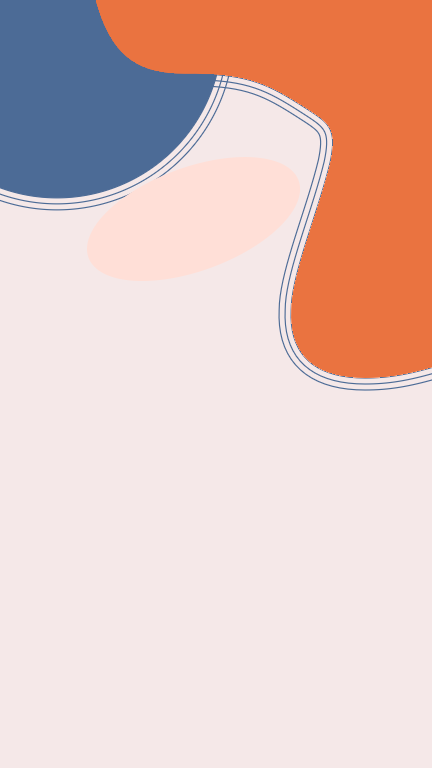
Give the GLSL for this background, as a Shadertoy shader.

```glsl
// Abstract pastel background: blue disc, peach ellipse and orange blob with echoing contour lines.

const vec3 PAPER  = vec3(0.961, 0.910, 0.910);
const vec3 BLUE   = vec3(0.298, 0.420, 0.588);
const vec3 PEACH  = vec3(1.000, 0.875, 0.843);
const vec3 ORANGE = vec3(0.918, 0.451, 0.251);

const float LINE_WIDTH = 0.0027;
const float LINE_GAP = 0.0139;
const int CURVES = 6;
const int STEPS = 18;

// Blob outline: chained cubic curves, y measured down from the top edge
const vec2 OUTLINE[19] = vec2[19](
    vec2(0.215, -0.023), vec2(0.250, 0.127), vec2(0.3125, 0.171),
    vec2(0.428, 0.171), vec2(0.579, 0.169), vec2(0.625, 0.197),
    vec2(0.718, 0.257), vec2(0.764, 0.287), vec2(0.780, 0.301),
    vec2(0.764, 0.377), vec2(0.736, 0.493), vec2(0.674, 0.637),
    vec2(0.674, 0.718), vec2(0.669, 0.822), vec2(0.729, 0.875),
    vec2(0.845, 0.875), vec2(0.903, 0.875), vec2(0.954, 0.866),
    vec2(1.042, 0.838));

vec2 cubic(vec2 a, vec2 b, vec2 c, vec2 d, float t) {
    float s = 1.0 - t;
    return s * s * s * a + 3.0 * s * t * (s * b + t * c) + t * t * t * d;
}

float segmentDistance(vec2 p, vec2 a, vec2 b) {
    vec2 ab = b - a;
    float t = clamp(dot(p - a, ab) / dot(ab, ab), 0.0, 1.0);
    return length(p - a - t * ab);
}

// True when a ray from p towards the left crosses the segment
bool crossesLeft(vec2 p, vec2 a, vec2 b) {
    if ((a.y > p.y) == (b.y > p.y)) return false;
    return mix(a.x, b.x, (p.y - a.y) / (b.y - a.y)) < p.x;
}

// Signed distance to the blob, which continues past the top right corner
float blobDistance(vec2 p) {
    float nearest = 10.0;
    bool inside = false;
    vec2 a = OUTLINE[0];
    for (int i = 0; i < CURVES; i++) {
        int k = 3 * i;
        for (int j = 1; j <= STEPS; j++) {
            vec2 b = cubic(OUTLINE[k], OUTLINE[k + 1], OUTLINE[k + 2],
                           OUTLINE[k + 3], float(j) / float(STEPS));
            nearest = min(nearest, segmentDistance(p, a, b));
            if (crossesLeft(p, a, b)) inside = !inside;
            a = b;
        }
    }
    return inside ? -nearest : nearest;
}

// First-order distance to a tilted ellipse
float ellipseDistance(vec2 p, vec2 radii, float angle) {
    float c = cos(angle), s = sin(angle);
    vec2 q = vec2(c * p.x - s * p.y, s * p.x + c * p.y);
    float k = length(q / radii);
    return k * (k - 1.0) / max(length(q / (radii * radii)), 0.001);
}

float coverage(float d, float pixel) {
    return clamp(0.5 - d / pixel, 0.0, 1.0);
}

// Lines on the edge of a shape and at two even gaps outside it
float contours(float d, float pixel) {
    float ring = clamp(round(d / LINE_GAP), 0.0, 2.0);
    return coverage(abs(d - ring * LINE_GAP) - 0.5 * LINE_WIDTH, pixel);
}

void mainImage(out vec4 fragColor, in vec2 fragCoord) {
    // Canvas width is one unit, y runs down from the top
    float pixel = 1.0 / iResolution.x;
    vec2 p = vec2(fragCoord.x, iResolution.y - fragCoord.y) * pixel;

    float disc = length(p - vec2(0.132, 0.076)) - 0.382;
    float ellipse = ellipseDistance(p - vec2(0.448, 0.507), vec2(0.259, 0.1197), 0.352);
    float blob = blobDistance(p);

    // Layers from back to front
    vec3 color = mix(PAPER, BLUE, contours(disc, pixel));
    color = mix(color, BLUE, coverage(disc, pixel));
    color = mix(color, PEACH, coverage(ellipse, pixel));
    color = mix(color, ORANGE, coverage(blob, pixel));
    color = mix(color, BLUE, contours(max(blob, 0.0), pixel) * step(0.0, blob));

    fragColor = vec4(color, 1.0);
}
```
